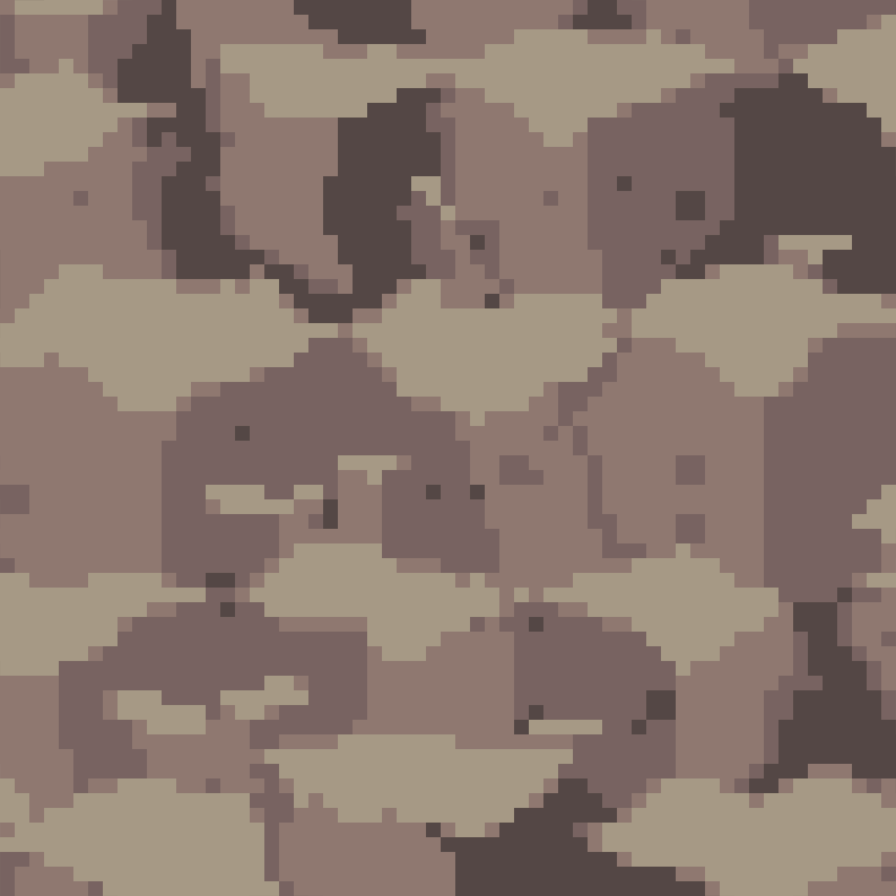
This texture is drawn by a three.js fragment shader. Its source:

```glsl
varying vec2 vUv;

const float BLOCKS = 61.0;
const float BLOCK_SOFTNESS = 0.05;
const vec2 ROCK_SPACING = vec2(0.36, 0.27);
const int ROWS = 6;
const int COLUMNS = 5;

const vec3 SHADOW_COLOR = vec3(0.33, 0.28, 0.27);
const vec3 SIDE_COLOR = vec3(0.47, 0.39, 0.38);
const vec3 FACE_COLOR = vec3(0.56, 0.47, 0.44);
const vec3 CAP_COLOR = vec3(0.65, 0.60, 0.52);

// Tones run from dark to bright
const float SHADOW = 0.0;
const float SIDE = 1.0;
const float FACE = 2.0;
const float CAP = 3.0;

float hash(vec2 p) {
  return fract(sin(dot(p, vec2(127.1, 311.7))) * 43758.5453);
}

float noise(vec2 p) {
  vec2 i = floor(p);
  vec2 f = fract(p);
  f = f * f * (3.0 - 2.0 * f);
  float low = mix(hash(i), hash(i + vec2(1.0, 0.0)), f.x);
  float high = mix(hash(i + vec2(0.0, 1.0)), hash(i + 1.0), f.x);
  return mix(low, high, f.y);
}

// Boulder with a flat cap, a lit face and a darker side
float paintRock(float tone, vec2 q, float sideTone) {
  if (abs(q.x) > 1.5 || abs(q.y + 0.7) > 1.4) return tone;

  float taper = min(1.08 + 0.25 * (q.y + 0.5), 1.12);
  vec2 e = abs(vec2(q.x / taper, (q.y + 0.75) / 0.95));
  float body = dot(e * e, e) - 1.0;
  if (body < 0.0) {
    float facetEdge = -0.1 - 0.12 * (q.y + 0.8);
    bool rim = body > -0.3;
    tone = q.x < facetEdge ? sideTone : (rim ? SIDE : FACE);
  }

  float cap = max(abs(q.x) * 0.45 + abs(q.y) - 0.45, q.y - 0.25);
  if (cap < 0.05) tone = FACE;
  if (cap < 0.0) tone = CAP;
  return tone;
}

// Rows are painted from back to front, with a pebble before each boulder
float rockTone(vec2 p) {
  float tone = SHADOW;
  for (int row = 0; row < ROWS; row++) {
    for (int column = 0; column < COLUMNS; column++) {
      vec2 id = vec2(float(column), float(row));
      vec2 jitter = vec2(hash(id + 3.1), hash(id + 8.7)) - 0.5;
      float stagger = 0.5 * mod(id.y, 2.0) - 0.5;
      vec2 center = vec2(id.x + stagger, 4.3 - id.y) * ROCK_SPACING;
      center += jitter * vec2(0.13, 0.11);

      float size = mix(0.14, 0.21, hash(id + 15.3));
      float flip = hash(id + 21.9) < 0.5 ? -1.0 : 1.0;
      float sideTone = hash(id + 32.4) < 0.5 ? SHADOW : SIDE;
      vec2 q = (p - center) / size;
      tone = paintRock(tone, q * vec2(flip, 1.0), sideTone);

      if (hash(id + 41.2) < 0.6) {
        vec2 offset = vec2(-0.13 * flip, -0.17 + 0.1 * jitter.x);
        float pebbleSize = mix(0.035, 0.065, hash(id + 52.6));
        vec2 pebble = (p - center - offset) / pebbleSize;
        tone = paintRock(tone, pebble * vec2(-flip, 1.0), SIDE);
      }
    }
  }
  return tone;
}

// Small pits lower the tone of faces and sides by one step
float addPits(float tone, vec2 block) {
  float wide = hash(floor(block / 2.0) + 61.0);
  float single = hash(block + 73.0);
  bool pitted = wide > 0.98 || single > 0.988;
  bool stone = tone > 0.5 && tone < 2.5;
  return pitted && stone ? tone - 1.0 : tone;
}

vec3 toneColor(float tone) {
  vec3 color = mix(SHADOW_COLOR, SIDE_COLOR, step(0.5, tone));
  color = mix(color, FACE_COLOR, step(1.5, tone));
  return mix(color, CAP_COLOR, step(2.5, tone));
}

vec3 blockColor(vec2 block) {
  vec2 p = (block + 0.5) / BLOCKS;
  vec2 warp = vec2(noise(p * 13.0), noise(p * 13.0 + 40.0)) - 0.5;
  float grain = hash(block + 5.0) - 0.5;
  float tone = rockTone(p + warp * 0.055 + grain * 0.008);
  return toneColor(addPits(tone, block));
}

void main() {
  // Blend neighboring blocks only along their narrow borders
  vec2 grid = vUv * BLOCKS - 0.5;
  vec2 base = floor(grid);
  vec2 blend = smoothstep(0.5 - BLOCK_SOFTNESS, 0.5 + BLOCK_SOFTNESS, fract(grid));
  vec3 color = vec3(0.0);
  for (int k = 0; k < 4; k++) {
    vec2 corner = vec2(mod(float(k), 2.0), floor(float(k) / 2.0));
    vec2 share = mix(1.0 - blend, blend, corner);
    float weight = share.x * share.y;
    if (weight > 0.0) color += weight * blockColor(base + corner);
  }
  gl_FragColor = vec4(color, 1.0);
}
```
